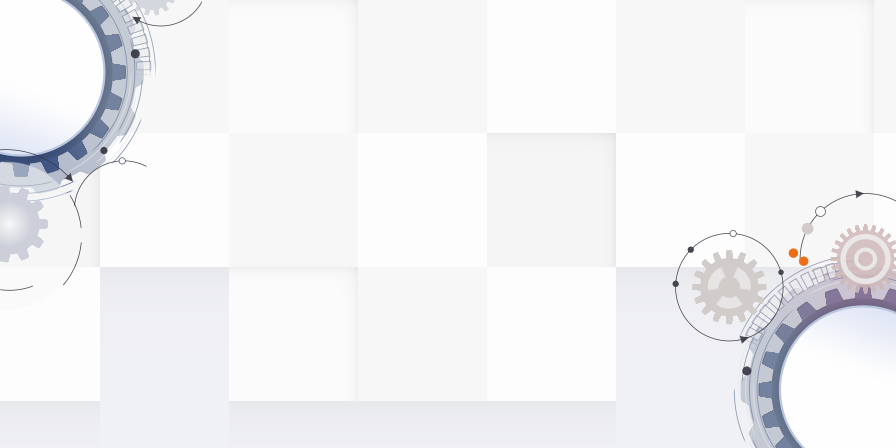
Reproduce this background procedurally as a WebGL 1 fragment shader.

```glsl
precision highp float;
// Pale raised tiles over a soft floor, with gear clusters in two corners.
// A repeated grid makes the tiles; polar distance functions make the gears,
// orbits and markers. Lengths are in canvas heights.
uniform vec2 u_resolution;

#define TILE_SIZE vec2(.2878, .2995)
#define TILE_ORIGIN vec2(.224, .703)
#define DISC_RADIUS .186
#define LINE_WIDTH .0017
#define INK vec3(.2, .2, .25)
#define SILVER vec3(.8, .81, .85)
#define BEIGE vec3(.82, .8, .79)
#define ROSE vec3(.81, .72, .72)
#define ORANGE vec3(.93, .43, .08)
#define STEEL vec3(.45, .51, .62)

const float TAU = 6.28319;
vec3 col;

void paint(vec3 ink, float cover) { col = mix(col, ink, cover); }
float fill(float d) { return clamp(.5 - d * u_resolution.y, 0., 1.); }
float stroke(float d, float w) { return fill(d - .5 * w) - fill(d + .5 * w); }
float disc(vec2 q, float r) { return fill(length(q) - r); }
float ring(vec2 q, float r, float w) { return stroke(length(q) - r, w); }
vec2 polar(float r, float a) { return r * vec2(cos(a), sin(a)); }

// Toothed outline with tapered flanks
float gear(vec2 q, float r, float depth, float teeth) {
  float tooth = smoothstep(-.45, .45, cos(atan(q.y, q.x) * teeth));
  return length(q) - r + depth * (1. - tooth);
}

// Thin circle limited to an angle span
float arc(vec2 q, float r, float middle, float halfSpan) {
  float off = abs(mod(atan(q.y, q.x) - middle + .5 * TAU, TAU) - .5 * TAU);
  return ring(q, r, LINE_WIDTH) * fill((off - halfSpan) * r);
}

// Arrow head on a circle, pointing along its tangent
float arrow(vec2 q, float r, float a, float turn) {
  vec2 radial = polar(1., a);
  q -= r * radial;
  float along = turn * dot(q, vec2(-radial.y, radial.x));
  return fill(max(.9 * abs(dot(q, radial)) + .45 * along, -along) - .0055);
}

void openDot(vec2 q, float r) {
  paint(vec3(.98), disc(q, r));
  paint(INK, .8 * ring(q, r, LINE_WIDTH));
}

vec3 tiles(vec2 p) {
  vec2 grid = (p - TILE_ORIGIN) / TILE_SIZE, f = 1. - fract(grid);
  float column = floor(grid.x), row = -floor(grid.y);
  bool gap = mod(column + .5, 4.) < 1. || column > 3.5;
  if (row > 2.5 || (row > 1.5 && gap)) {
    float shaded = row < 2.5 || !gap ? .035 : 0.;
    return vec3(.942, .944, .96) - shaded * exp(-6. * f.y);
  }
  float raised = step(1., mod(column + row + .5, 2.));
  float recessed = 1. - step(.5, abs(mod(column + 2. * row + .5, 4.) - 1.5));
  float shadow = .008 + .045 * exp(-22. * f.y) + .05 * exp(-24. * f.x);
  return vec3(mix(.97, .993, raised) - recessed * shadow);
}

// Large wheel: pale plate, broken rings, block band, dark teeth, glossy disc
void wheel(vec2 q, vec3 accent, vec2 lean, float bandAngle) {
  float r = length(q), a = atan(q.y, q.x), facing = dot(q, lean);
  vec3 dark = mix(STEEL, accent, smoothstep(0., .95, facing / max(r, .001)));
  vec3 pale = mix(dark, vec3(.95), .56);
  paint(pale, .82 * fill(gear(q, .274, .016, 14.)));
  for (int k = 0; k < 7; k++) {
    float n = float(k), broken = smoothstep(-.2, .1, cos(a * (n + 2.) + 1.7 * n * n));
    vec3 tone = mix(dark, vec3(.9), mod(n, 2.));
    paint(tone, .75 * broken * stroke(r - .237 - .0085 * n, .002));
  }
  float cell = (abs(fract(a * 60. / TAU) - .5) - .31) * TAU * r / 60.;
  float block = max(cell, abs(r - .274) - .016);
  float band = smoothstep(.82, .9, cos(a - bandAngle));
  paint(vec3(.92), .6 * band * fill(block));
  paint(dark, .7 * band * (stroke(block, .002) + ring(q, .3, .002)));
  float teeth = gear(q, .233, .029, 20.);
  paint(dark, fill(teeth));
  paint(dark * .7, .6 * stroke(teeth, .0025));
  paint(dark * .72, .6 * exp(-45. * max(r - DISC_RADIUS, 0.)) * fill(r - .204));
  vec3 gloss = mix(vec3(.995), vec3(.88, .9, .96), smoothstep(.02, .2, facing));
  paint(gloss, disc(q, DISC_RADIUS));
  paint(vec3(.73, .78, .88), ring(q, DISC_RADIUS, .005));
}

// Silver gear and its orbits
void upperLeft(vec2 p) {
  vec2 top = p - vec2(.359, 1.047), low = p - vec2(.013, .474);
  vec2 hub = p - vec2(.021, .5), side = p - vec2(.276, .531);
  paint(SILVER, .8 * fill(gear(top + vec2(.02, .027), .055, .012, 14.)));
  paint(vec3(.97), .5 * disc(low, .165));
  paint(SILVER, fill(gear(hub, .086, .018, 11.)));
  paint(mix(vec3(.97), SILVER, length(hub) / .052), disc(hub, .052));
  float lines = arc(top, .105, -1.31, .8) + arc(low, .169, .33, .23)
    + arc(low, .169, -.4, .31) + arc(low, .192, 1.2, .46)
    + arc(hub, .148, -1.46, .25) + arc(side, .11, 2.07, .98)
    + arrow(top, .105, -2.1, -1.) + arrow(low, .192, .74, -1.)
    + disc(p - vec2(.302, .88), .01) + disc(p - vec2(.232, .664), .008);
  paint(INK, .9 * min(lines, 1.));
  openDot(side - polar(.11, 1.6), .007);
}

// Spoked gear, ringed gear, their orbits and markers
void lowerRight(vec2 p) {
  vec2 spoked = p - vec2(1.628, .359), ringed = p - vec2(1.932, .422);
  float spokes = smoothstep(.6, .2, -sin(3. * atan(spoked.y, spoked.x)));
  paint(BEIGE, fill(gear(spoked, .083, .018, 16.)));
  paint(vec3(.92), .8 * ring(spoked, .036, .024) * spokes);
  paint(ROSE, .85 * fill(gear(ringed, .078, .014, 24.)));
  paint(vec3(.93), .85 * (ring(ringed, .05, .012) + ring(ringed, .021, .009)));
  float lines = arc(spoked, .12, 0., 3.2) + arc(ringed, .146, 1.6, 1.62)
    + arrow(spoked, .12, -1.31, 1.) + arrow(ringed, .146, 1.68, -1.)
    + disc(spoked - polar(.12, 3.08), .007) + disc(spoked - polar(.12, 2.37), .007)
    + disc(spoked - polar(.12, .28), .006) + disc(p - vec2(1.667, .172), .01);
  paint(INK, .9 * min(lines, 1.));
  openDot(spoked - polar(.12, 1.5), .007);
  openDot(ringed - polar(.146, 2.33), .011);
  paint(BEIGE, disc(ringed - polar(.146, 2.66), .013));
  paint(ORANGE, disc(p - vec2(1.771, .435), .0105) + disc(p - vec2(1.794, .417), .0105));
}

void main() {
  vec2 p = gl_FragCoord.xy / u_resolution.y;
  col = tiles(p);
  wheel(p - vec2(.047, .839), vec3(.24, .33, .52), vec2(-.35, -.94), .55);
  wheel(p - vec2(1.927, .13), vec3(.53, .46, .6), vec2(.35, .94), 2.2);
  upperLeft(p);
  lowerRight(p);
  gl_FragColor = vec4(col, 1.);
}
```
